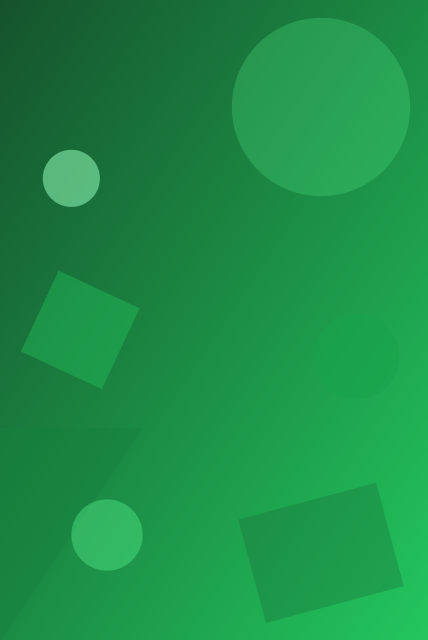
Give the GLSL for this background, as a Shadertoy shader.

```glsl
#define DEEP   vec3(0.082, 0.325, 0.176)
#define FOREST vec3(0.102, 0.502, 0.247)
#define BRIGHT vec3(0.135, 0.775, 0.370)
#define PINE   vec3(0.086, 0.396, 0.204)
#define MOSS   vec3(0.082, 0.502, 0.239)
#define GRASS  vec3(0.086, 0.639, 0.290)
#define LIME   vec3(0.133, 0.773, 0.369)
#define MINT   vec3(0.290, 0.871, 0.502)
#define PALE   vec3(0.525, 0.937, 0.675)
#define GRADIENT_MID 0.4

float circle(vec2 p, vec2 center, float radius) {
    return length(p - center) - radius;
}

float tiltedBox(vec2 p, vec2 center, vec2 halfSize, float degrees) {
    float angle = radians(degrees);
    float c = cos(angle), s = sin(angle);
    p -= center;
    vec2 d = abs(vec2(c * p.x + s * p.y, c * p.y - s * p.x)) - halfSize;
    return length(max(d, 0.0)) + min(max(d.x, d.y), 0.0);
}

// Right-angled wedge against the left side, pointing down
float wedge(vec2 p, float top, float bottom, float width) {
    vec2 normal = normalize(vec2(bottom - top, width));
    return max(top - p.y, dot(p - vec2(0.0, bottom), normal));
}

// Blend a translucent shape over the base with a one-pixel soft edge
vec3 paint(vec3 base, vec3 color, float opacity, float dist) {
    float coverage = clamp(0.5 - dist * iResolution.x, 0.0, 1.0);
    return mix(base, color, opacity * coverage);
}

void mainImage(out vec4 fragColor, in vec2 fragCoord) {
    // Canvas widths, with y measured down from the top
    vec2 p = vec2(fragCoord.x, iResolution.y - fragCoord.y) / iResolution.x;

    // Corner-to-corner gradient with three stops
    float t = 0.5 * (p.x + p.y * iResolution.x / iResolution.y);
    vec3 color = mix(DEEP, FOREST, clamp(t / GRADIENT_MID, 0.0, 1.0));
    color = mix(color, BRIGHT, clamp((t - GRADIENT_MID) / (1.0 - GRADIENT_MID), 0.0, 1.0));

    // Upper discs
    color = paint(color, MINT, 0.3, circle(p, vec2(0.75, 0.25), 0.2083));
    color = paint(color, PALE, 0.6, circle(p, vec2(0.1667, 0.4167), 0.0667));

    // Tilted square and faint disc
    color = paint(color, LIME, 0.4, tiltedBox(p, vec2(0.1875, 0.7708), vec2(0.1042), 25.0));
    color = paint(color, GRASS, 0.5, circle(p, vec2(0.8333, 0.8333), 0.1));

    // Lower wedge, disc and tilted rectangle
    color = paint(color, MOSS, 0.5, wedge(p, 1.0, 1.5, 0.3333));
    color = paint(color, MINT, 0.5, circle(p, vec2(0.25, 1.25), 0.0833));
    color = paint(color, PINE, 0.3, tiltedBox(p, vec2(0.75, 1.2917), vec2(0.1667, 0.125), -15.0));

    fragColor = vec4(color, 1.0);
}
```
